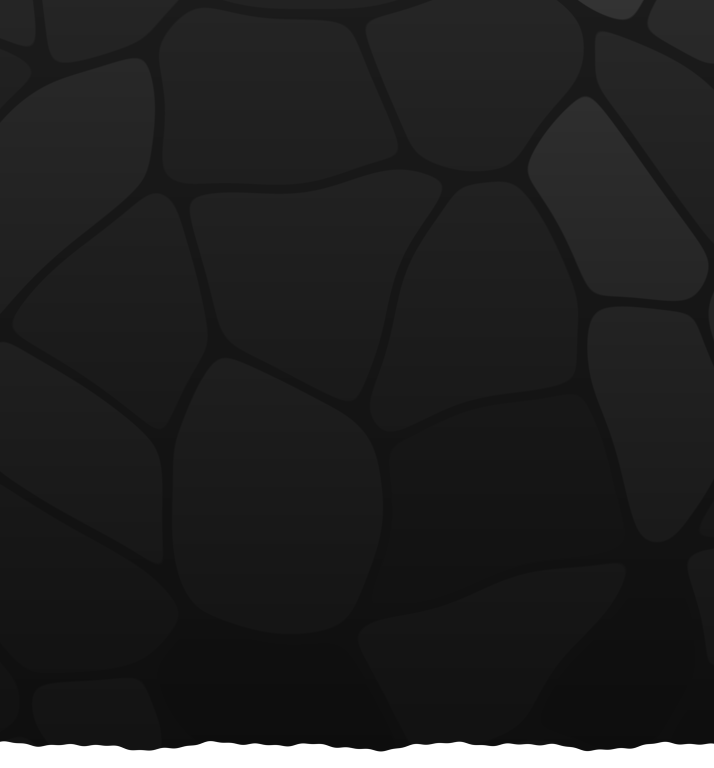
Reproduce this texture procedurally as a Shadertoy shader.

```glsl
#define CENTER_DENSITY 3.2
#define RIM_DENSITY 4.0
#define JITTER 0.92
#define JOINT_HALF_WIDTH 0.0062
#define CORNER_SHARPNESS 105.0
#define DARKEST_STONE 0.66
#define STONE_TOP 0.20
#define STONE_BOTTOM 0.076
#define JOINT_TOP 0.105
#define JOINT_BOTTOM 0.055
#define TORN_HEIGHT 0.029

vec2 hash2(vec2 cell) {
    vec3 h = fract(cell.xyx * vec3(0.1031, 0.1030, 0.0973) + 0.37);
    h += dot(h, h.yzx + 33.33);
    return fract((h.xx + h.yz) * h.zy);
}

vec2 seedOffset(vec2 cell) {
    return 0.5 + JITTER * (hash2(cell + 40.0) - 0.5);
}

// Layered sines bend the joints into soft curves
vec2 bend(vec2 p) {
    return p + 0.014 * sin(p.yx * 11.0 + vec2(0.6, 2.1))
             + 0.005 * sin(p.yx * 27.0 + p * 9.0 + vec2(3.0, 1.2));
}

// Returns distance to the rounded joint in canvas units, and the stone's random value
vec2 stones(vec2 p) {
    // Radial compression: large stones in the middle, small ones at the rim
    float scale = CENTER_DENSITY + RIM_DENSITY * dot(p, p);
    vec2 q = p * scale;
    vec2 base = floor(q), f = q - base;

    vec2 nearestCell = vec2(0.0), toNearest = vec2(0.0);
    float best = 1e5;
    for (int j = -1; j <= 1; j++)
    for (int i = -1; i <= 1; i++) {
        vec2 cell = vec2(i, j);
        vec2 r = cell + seedOffset(base + cell) - f;
        if (dot(r, r) < best) {
            best = dot(r, r);
            nearestCell = cell;
            toNearest = r;
        }
    }

    // Smooth minimum over the bisectors rounds the stone corners
    float sum = 1e-9;
    for (int j = -2; j <= 2; j++)
    for (int i = -2; i <= 2; i++) {
        vec2 cell = nearestCell + vec2(i, j);
        vec2 r = cell + seedOffset(base + cell) - f;
        vec2 across = r - toNearest;
        if (dot(across, across) > 1e-5) {
            vec2 n = normalize(across);
            float d = dot(0.5 * (r + toNearest), n);
            // Undo the compression so joints keep one width
            vec2 stretch = scale * n + 2.0 * RIM_DENSITY * p * dot(p, n);
            sum += exp(-CORNER_SHARPNESS * d / length(stretch));
        }
    }
    return vec2(-log(sum) / CORNER_SHARPNESS, hash2(base + nearestCell + 91.0).x);
}

float tornEdge(float x) {
    return TORN_HEIGHT + 0.0035 * sin(x * 21.0 + 1.0) + 0.0025 * sin(x * 43.0 + 2.4)
         + 0.0012 * sin(x * 97.0) + 0.0008 * sin(x * 211.0 + 0.7);
}

void mainImage(out vec4 fragColor, in vec2 fragCoord) {
    float pixel = 1.0 / iResolution.y;
    vec2 uv = fragCoord * pixel;
    vec2 centered = uv - 0.5 * vec2(iResolution.x * pixel, 1.0);
    vec2 stone = stones(bend(centered));

    // Vertical light falloff with a separate tone for each stone
    float stoneTone = mix(STONE_BOTTOM, STONE_TOP, pow(uv.y, 1.2))
                    * mix(DARKEST_STONE, 1.0, stone.y);
    float jointTone = mix(JOINT_BOTTOM, JOINT_TOP, uv.y);
    float face = smoothstep(-pixel, pixel, stone.x - JOINT_HALF_WIDTH);
    float tone = mix(jointTone, stoneTone, face);

    // White strip below the ragged bottom edge
    float wall = smoothstep(-0.7 * pixel, 0.7 * pixel, uv.y - tornEdge(uv.x));
    fragColor = vec4(vec3(mix(1.0, tone, wall)), 1.0);
}
```
